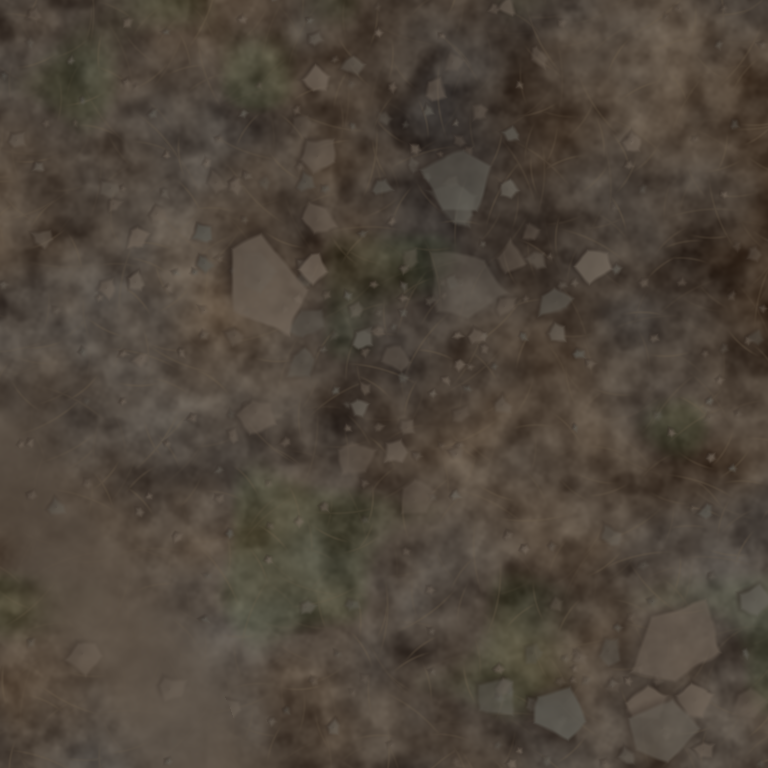
A WebGL 2 fragment shader for this texture:

```glsl
#version 300 es
precision highp float;
// Dry earth seen from above: layered value noise for soil, a smooth dusty
// track, faint straw strands, and half-buried angular stones scattered on
// jittered grids whose density follows a few soft clusters.
uniform vec2 u_resolution;
out vec4 fragColor;

const vec3 SOIL = vec3(0.307, 0.267, 0.229);
const vec3 STONE_WARM = vec3(0.415, 0.370, 0.325);
const vec3 STONE_COOL = vec3(0.365, 0.355, 0.325);
const vec3 STRAW = vec3(0.43, 0.37, 0.29);
const vec3 CREVICE = vec3(0.18, 0.145, 0.125);
const vec2 SHADE_DIR = vec2(-0.8, 0.6);
const float BROAD_CONTRAST = 0.19;
const float CLUMP_CONTRAST = 0.20;
const float GRAIN_CONTRAST = 0.17;
const float EDGE_BLUR = 0.0032;
const float TAU = 6.28318;

float hash(vec2 p) {
  vec3 q = fract(vec3(p.xyx) * 0.1031);
  q += dot(q, q.yzx + 33.33);
  return fract((q.x + q.y) * q.z);
}

vec2 hash2(vec2 p) {
  return vec2(hash(p + 17.3), hash(p + 71.9));
}

float noise(vec2 p) {
  vec2 i = floor(p), f = fract(p);
  f = f * f * (3.0 - 2.0 * f);
  return mix(mix(hash(i), hash(i + vec2(1, 0)), f.x),
             mix(hash(i + vec2(0, 1)), hash(i + 1.0), f.x), f.y);
}

// Layered noise centred on zero
float fbm(vec2 p, int octaves) {
  float sum = 0.0, amp = 1.0, total = 0.0;
  for (int i = 0; i < octaves; i++) {
    sum += amp * (noise(p) - 0.5);
    total += amp;
    amp *= 0.55;
    p = mat2(1.6, 1.2, -1.2, 1.6) * p + 19.7;
  }
  return sum / total;
}

float blob(vec2 p, vec2 center, vec2 size) {
  vec2 q = (p - center) / size;
  return exp(-dot(q, q));
}

// Signed distance-like field of an irregular convex polygon
float polygon(vec2 q, vec2 id, float radius) {
  float d = -1.0, turn = hash(id + 5.1) * TAU;
  for (int i = 0; i < 5; i++) {
    float k = float(i);
    float a = turn + (k + 0.6 * hash(id + k * 3.7)) * TAU / 5.0;
    d = max(d, dot(q, vec2(cos(a), sin(a))) - radius * (0.65 + 0.5 * hash(id - k * 7.3)));
  }
  return d;
}

// One layer of stones: sizes in cells, density 0..1 at the layer's strongest
void addStones(inout vec3 color, vec2 p, float cells, float radius, float base, float clustered, float seed) {
  vec2 g = p * cells, cell = floor(g);
  float blur = EDGE_BLUR * cells;
  float wobble = 0.05 * (noise(g * 5.0 + seed) - 0.5);
  for (int y = -1; y <= 1; y++)
  for (int x = -1; x <= 1; x++) {
    vec2 at = cell + vec2(x, y), id = at + seed;
    vec2 center = at + 0.25 + 0.5 * hash2(id);
    vec2 c = center / cells;
    float cluster = max(blob(c, vec2(0.51, 0.65), vec2(0.15, 0.25)),
                        blob(c, vec2(0.82, 0.09), vec2(0.17, 0.11)));
    if (hash(id + 41.7) > base + clustered * cluster) continue;
    vec2 q = g - center;
    float d = polygon(q, id, radius * mix(0.55, 1.0, hash(id + 9.4))) + wobble;
    float side = 0.5 + 0.5 * dot(q / (length(q) + 0.001), SHADE_DIR);
    float cover = mix(0.4, 0.95, hash(id + 2.6));
    float rim = (1.0 - smoothstep(0.0, 0.09 + blur, d)) * side * side;
    color = mix(color, CREVICE, 0.6 * rim * cover);
    vec3 face = mix(STONE_WARM, STONE_COOL, smoothstep(0.45, 0.9, hash(id + 63.2)));
    face *= 0.95 + 0.12 * hash(id + 8.8) + 0.10 * fbm(p * 38.0, 3) - 0.12 * dot(q, SHADE_DIR);
    float buried = 0.85 + 0.6 * fbm(p * 16.0 + seed, 3);
    color = mix(color, face, (1.0 - smoothstep(-blur, blur, d)) * cover * buried);
  }
}

// Thin dry stalks, one per grid cell
float strands(vec2 p, float cells, float seed) {
  vec2 g = p * cells, cell = floor(g);
  float light = 0.0;
  for (int y = -1; y <= 1; y++)
  for (int x = -1; x <= 1; x++) {
    vec2 id = cell + vec2(x, y) + seed;
    float a = hash(id) * TAU;
    vec2 q = g - (cell + vec2(x, y) + hash2(id)), dir = vec2(cos(a), sin(a));
    float along = dot(q, dir);
    float across = abs(dot(q, vec2(-dir.y, dir.x)) + 0.2 * along * along);
    float line = (1.0 - smoothstep(0.0, 0.0028 * cells, across)) * (1.0 - smoothstep(0.2, 0.75, abs(along)));
    light = max(light, line * hash(id + 3.3));
  }
  return light;
}

void main() {
  vec2 p = gl_FragCoord.xy / min(u_resolution.x, u_resolution.y);
  float broad = fbm(p * 3.0 + 4.2, 4);
  float track = 1.0 - smoothstep(0.02, 0.13, abs(dot(p - vec2(0.13, 0.22), vec2(0.75, 0.66)) + 0.15 * broad));
  track *= 1.0 - smoothstep(0.25, 0.42, p.x);
  float rough = 1.0 - 0.75 * track;

  // Soil tone: broad patches, clumps, grain and small dark pits
  float tone = BROAD_CONTRAST * broad
    + rough * (CLUMP_CONTRAST * fbm(p * 13.0, 4) + GRAIN_CONTRAST * fbm(p * 42.0 + 8.0, 3))
    - 0.05 * rough * smoothstep(0.66, 0.9, noise(p * 27.0 + 31.0))
    + 0.035 * track
    - 0.035 * blob(p, vec2(0.95, 0.65), vec2(0.25, 0.22))
    - 0.025 * blob(p, vec2(0.2, 0.95), vec2(0.28, 0.15))
    + 0.025 * blob(p, vec2(0.66, 0.40), vec2(0.2, 0.12));
  vec3 color = SOIL + tone * vec3(1.0, 0.98, 0.90);

  // Rusty and mossy tints
  color += vec3(0.05, 0.0, -0.05) * fbm(p * 7.0 + 50.0, 3) * rough;
  color += vec3(-0.018, 0.008, -0.016) * smoothstep(0.7, 0.9, noise(p * 9.0 + 13.0)) * rough;

  float straw = max(strands(p, 13.0, 2.0), strands(p, 24.0, 90.0));
  color = mix(color, STRAW, 0.26 * straw * rough);

  // Grit, pebbles, cobbles, then slabs
  addStones(color, p, 58.0, 0.30, 0.05 * rough, 0.08, 11.0);
  addStones(color, p, 31.0, 0.36, 0.05 * rough, 0.18, 137.0);
  addStones(color, p, 16.0, 0.40, 0.02, 0.40, 271.0);
  addStones(color, p, 7.5, 0.42, 0.0, 0.62, 419.0);
  fragColor = vec4(clamp(color, 0.0, 1.0), 1.0);
}
```
